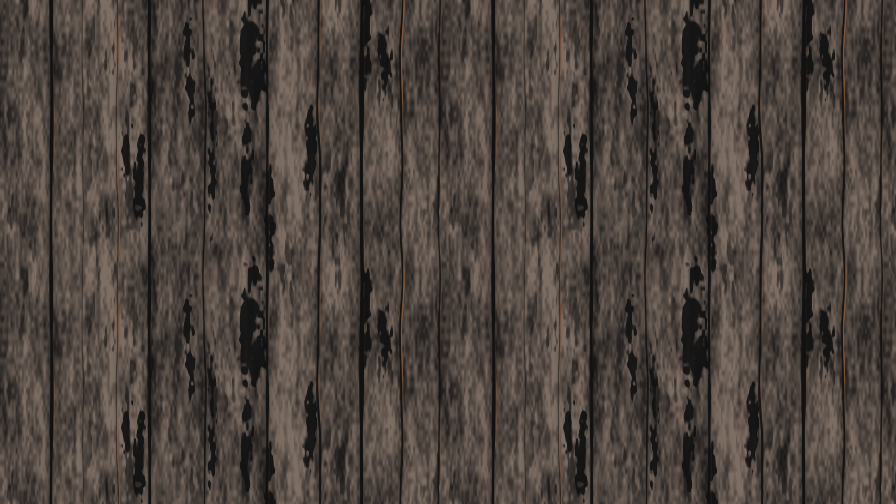
A Shadertoy shader for this texture:

```glsl
// Tile size and corner, in canvas heights
const vec2 TILE = vec2(0.877, 0.549);
const float TILE_LEFT = 0.102;

const vec3 WOOD_DARK = vec3(0.205, 0.183, 0.172);
const vec3 WOOD_LIGHT = vec3(0.465, 0.408, 0.368);
const vec3 SOOT = vec3(0.065, 0.066, 0.068);
const vec3 RUST = vec3(0.56, 0.35, 0.21);

const float GRAIN_CONTRAST = 1.3;
const float GRAIN_BEND = 0.006;
const float SEAM_WOBBLE = 0.008;
const float STAIN_RAGGED = 1.7;
const float STREAK_STRENGTH = 0.6;

// Seams and cracks: position, half width, darkness, rust
const int SEAM_COUNT = 10;
const vec4 SEAMS[SEAM_COUNT] = vec4[](
    vec4(0.000, 0.0034, 1.00, 0.30), vec4(0.069, 0.0012, 0.45, 0.10),
    vec4(0.150, 0.0012, 0.50, 0.60), vec4(0.222, 0.0032, 1.00, 0.15),
    vec4(0.346, 0.0017, 0.85, 0.15), vec4(0.488, 0.0030, 0.95, 0.10),
    vec4(0.605, 0.0022, 0.90, 0.35), vec4(0.702, 0.0042, 1.00, 0.10),
    vec4(0.792, 0.0019, 0.90, 0.80), vec4(0.877, 0.0018, 0.80, 0.20));

// Brightness shift of the wood to the right of each seam
const float TONES[SEAM_COUNT] = float[](
    0.02, 0.08, 0.04, -0.12, -0.10, 0.12, 0.14, 0.04, 0.06, -0.05);

// Soot stains: centre, radii
const int STAIN_COUNT = 11;
const vec4 STAINS[STAIN_COUNT] = vec4[](
    vec4(0.448, 0.17, 0.042, 0.30), vec4(0.462, 0.28, 0.034, 0.18),
    vec4(0.314, 0.22, 0.018, 0.30), vec4(0.203, 0.65, 0.022, 0.20),
    vec4(0.716, 0.14, 0.020, 0.25), vec4(0.585, 0.55, 0.020, 0.22),
    vec4(0.496, 0.80, 0.015, 0.25), vec4(0.755, 0.22, 0.024, 0.18),
    vec4(0.362, 0.50, 0.014, 0.45), vec4(0.440, 0.62, 0.022, 0.22),
    vec4(0.170, 0.52, 0.018, 0.16));

float hash(vec2 p) {
    vec3 q = fract(vec3(p.xyx) * vec3(0.1031, 0.1030, 0.0973));
    q += dot(q, q.yzx + 33.33);
    return fract((q.x + q.y) * q.z);
}

// Value noise that wraps after one tile
float noise(vec2 t, vec2 cells) {
    vec2 p = t * cells;
    vec2 i = floor(p);
    vec2 f = fract(p);
    f = f * f * (3.0 - 2.0 * f);
    vec2 a = mod(i, cells) + cells;
    vec2 b = mod(i + 1.0, cells) + cells;
    return mix(mix(hash(a), hash(vec2(b.x, a.y)), f.x),
               mix(hash(vec2(a.x, b.y)), hash(b), f.x), f.y);
}

// Signed offset to the nearest wrapped copy
vec2 wrapped(vec2 d) {
    return fract(d + 0.5) - 0.5;
}

float woodGrain(vec2 t) {
    float g = 0.45 * (noise(t, vec2(14.0, 4.0)) - 0.5);
    g += 0.50 * (noise(t, vec2(48.0, 5.0)) - 0.5);
    g += 0.60 * (noise(t, vec2(115.0, 12.0)) - 0.5);
    g += 0.55 * (noise(t, vec2(230.0, 46.0)) - 0.5);
    return g * GRAIN_CONTRAST;
}

float stainMask(vec2 t) {
    float body = 0.0;
    for (int i = 0; i < STAIN_COUNT; i++) {
        vec2 d = wrapped(t - STAINS[i].xy) / STAINS[i].zw;
        body = max(body, 1.0 - length(d));
    }
    float ragged = 0.55 * noise(t, vec2(85.0, 16.0))
                 + 0.45 * noise(t, vec2(170.0, 44.0)) - 0.5;
    return smoothstep(0.30, 0.58, body + STAIN_RAGGED * ragged * smoothstep(0.0, 0.25, body));
}

// Short dark scratches, gathered in patches
float streakMask(vec2 t) {
    float patches = smoothstep(0.25, 0.75, noise(t, vec2(17.0, 3.0)));
    float lines = 0.65 * noise(t, vec2(105.0, 9.0)) + 0.35 * noise(t, vec2(190.0, 34.0));
    return smoothstep(0.56, 0.76, lines) * patches;
}

void mainImage(out vec4 fragColor, in vec2 fragCoord) {
    vec2 uv = fragCoord / iResolution.y;
    vec2 t = fract(vec2(uv.x - TILE_LEFT, 1.0 - uv.y) / TILE);
    float pixel = 1.0 / (TILE.x * iResolution.y);

    // Seams, and the tone of the plank between them
    float gap = 0.0, shade = 0.0, rust = 0.0, tone = 0.0;
    for (int i = 0; i < SEAM_COUNT; i++) {
        vec4 seam = SEAMS[i];
        vec2 along = vec2(seam.x, t.y);
        float bend = SEAM_WOBBLE * (noise(along, vec2(29.0, 5.0)) - 0.5) * (seam.y < 0.0025 ? 1.0 : 0.35);
        float d = wrapped(vec2(t.x - seam.x - bend, 0.0)).x;
        float wear = noise(along, vec2(37.0, 9.0));
        float halfWidth = seam.y * (0.65 + 0.7 * wear);
        float line = 1.0 - smoothstep(-0.6 * pixel, 0.6 * pixel, abs(d) - halfWidth);
        gap = max(gap, line * seam.z);
        shade = max(shade, exp(-abs(d) / (3.0 * seam.y)) * seam.z);
        float edge = 1.0 - smoothstep(0.0, pixel, abs(d - halfWidth - 0.0012) - 0.0008);
        rust = max(rust, edge * seam.w * smoothstep(0.3, 0.7, noise(along, vec2(53.0, 7.0))));
        if (t.x > seam.x) tone = TONES[i];
    }

    // Weathered wood
    vec2 g = t + vec2(GRAIN_BEND * (noise(t, vec2(9.0, 4.0)) - 0.5), 0.0);
    float light = clamp(0.53 + tone + woodGrain(g), -0.2, 1.1);
    vec3 color = mix(WOOD_DARK, WOOD_LIGHT, light);
    color = mix(color, SOOT, STREAK_STRENGTH * streakMask(g));
    color = mix(color, SOOT, 0.92 * stainMask(g));

    // Gaps and rusty edges
    color *= 1.0 - 0.4 * shade;
    color = mix(color, RUST, rust);
    color = mix(color, SOOT, gap);
    fragColor = vec4(color, 1.0);
}
```
